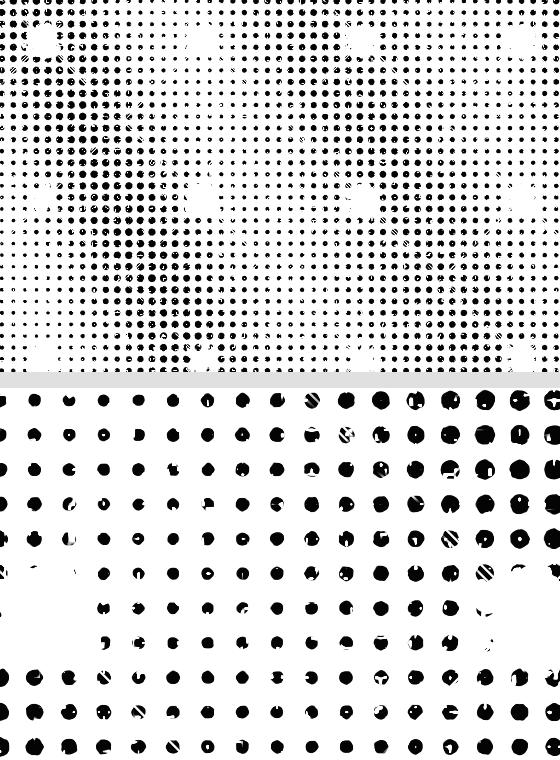
Top, the full canvas; bottom, a detail of the centre.
A Shadertoy shader for this pattern:

```glsl
// Worn halftone: a square grid of black dots on white whose radii swell and
// shrink in slanted bands. A larger mirrored tile wears the ink away with
// flaked patches at its corners, diagonal scratches and fine speckle.

const float PITCH = 0.03105;               // dot spacing, in canvas heights
const vec2 GRID_START = vec2(0.157, 0.09); // first dot, in cells from top left
const float BAND_PERIOD = 24.2;            // cells between dark bands
const float BAND_SLANT = 0.45;
const float WEAR_PERIOD = 13.8;            // cells between worn patches
const vec2 WEAR_START = vec2(3.6, 3.4);
const vec3 PAPER = vec3(1.0);
const vec3 INK = vec3(0.015);

float hash(vec2 p) {
    vec3 h = fract(vec3(p.xyx) * 0.1031);
    h += dot(h, h.yzx + 33.33);
    return fract((h.x + h.y) * h.z);
}

float noise(vec2 p) {
    vec2 i = floor(p), f = fract(p);
    f = f * f * (3.0 - 2.0 * f);
    return mix(mix(hash(i), hash(i + vec2(1, 0)), f.x),
               mix(hash(i + vec2(0, 1)), hash(i + vec2(1, 1)), f.x), f.y);
}

// Radius of the dot in a given cell; bands are stronger on the left.
float dotRadius(vec2 cell) {
    float phase = 6.2832 * (cell.x - BAND_SLANT * cell.y - 2.5) / BAND_PERIOD;
    float swing = mix(0.09, 0.05, smoothstep(10.0, 28.0, cell.x));
    return 0.236 + swing * cos(phase) + 0.02 * (noise(cell * 0.4 + 50.0) - 0.5);
}

// Flaked patch around the tile corner, 1 where the ink is lost.
float flakes(vec2 tile, float strength, float blur) {
    float falloff = strength * exp(-dot(tile, tile) / 2.6);
    float grain = 0.75 * noise(tile * 2.3 + 20.0) + 0.25 * noise(tile * 7.0 + 40.0);
    return smoothstep(-blur, blur, falloff + 0.75 * grain - 0.85);
}

// Broken paired scratches along both diagonals of the tile.
float scratches(vec2 tile, float blur) {
    float across = abs(abs(tile.x) - abs(tile.y)) * 0.7071;
    float line = 1.0 - smoothstep(0.02, 0.03 + blur, abs(across - 0.1));
    return line * smoothstep(0.4, 0.55, noise(tile * 1.1 + 30.0));
}

// Small pits scattered over all of the ink.
float speckle(vec2 q) {
    return smoothstep(0.78, 0.86, noise(q * 7.0 + 60.0));
}

float wear(vec2 q, float blur) {
    vec2 t = (q - WEAR_START) / WEAR_PERIOD;
    vec2 id = floor(t + 0.5);
    vec2 tile = (t - id) * WEAR_PERIOD;
    float strength = mix(0.75, 1.15, hash(id + 7.0));
    float loss = max(flakes(tile, strength, blur), scratches(tile, blur));
    return max(loss, speckle(q));
}

void mainImage(out vec4 fragColor, in vec2 fragCoord) {
    vec2 uv = fragCoord / iResolution.y;
    vec2 q = vec2(uv.x, 1.0 - uv.y) / PITCH - GRID_START;
    float pixel = 1.0 / (iResolution.y * PITCH);

    // Dot with a slightly ragged rim
    vec2 cell = floor(q + 0.5);
    float rim = dotRadius(cell) + 0.04 * (noise(q * 9.0 + 80.0) - 0.5);
    float ink = smoothstep(-0.6 * pixel, 0.6 * pixel, rim - length(q - cell));

    ink *= 1.0 - wear(q, 0.5 * pixel);
    fragColor = vec4(mix(PAPER, INK, ink), 1.0);
}
```
